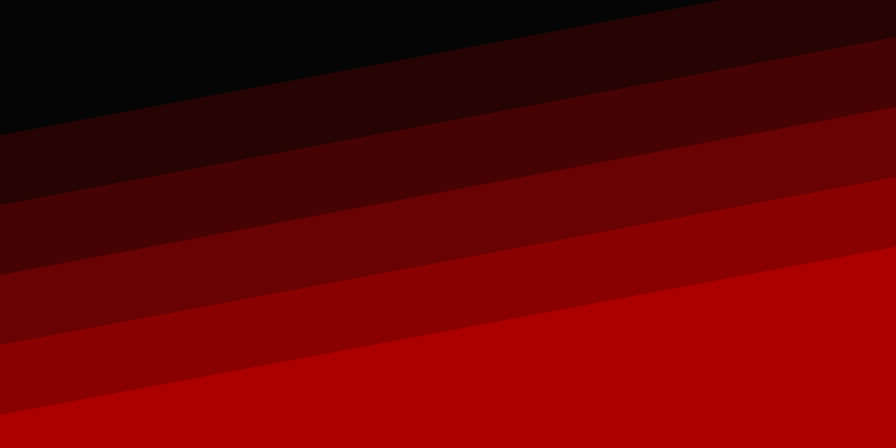
Give the GLSL for this background, as a WebGL 2 fragment shader.

```glsl
#version 300 es
precision highp float;
// Slanted flat bands stepping from bright red at the lower right to near black at the upper left.

uniform vec2 u_resolution;
out vec4 fragColor;

// Lengths are in canvas heights, with the origin at the lower left.
const float SLOPE = 0.1875;        // rise of every band edge per unit of x
const float FIRST_EDGE = 0.0742;   // height of the lowest edge at the left side
const float BAND_HEIGHT = 0.156;   // vertical distance between edges
const float EDGE_COUNT = 5.0;
const vec3 BRIGHT_RED = vec3(0.67, 0.0, 0.0);
const vec3 NEAR_BLACK = vec3(0.0196);

// Staircase that rises by one at each integer, with a ramp of the given width.
float smoothStairs(float level, float rampWidth) {
    float shifted = level + 0.5;
    float offset = fract(shifted) - 0.5;
    return floor(shifted) + clamp(offset / rampWidth + 0.5, 0.0, 1.0);
}

void main() {
    vec2 p = gl_FragCoord.xy / u_resolution.y;

    // Height above the lowest edge, counted in bands
    float level = (p.y - FIRST_EDGE - SLOPE * p.x) / BAND_HEIGHT;
    float pixelWidth = length(vec2(SLOPE, 1.0)) / (u_resolution.y * BAND_HEIGHT);

    // Number of edges passed selects the even colour step
    float band = clamp(smoothStairs(level, pixelWidth), 0.0, EDGE_COUNT);
    fragColor = vec4(mix(BRIGHT_RED, NEAR_BLACK, band / EDGE_COUNT), 1.0);
}
```
